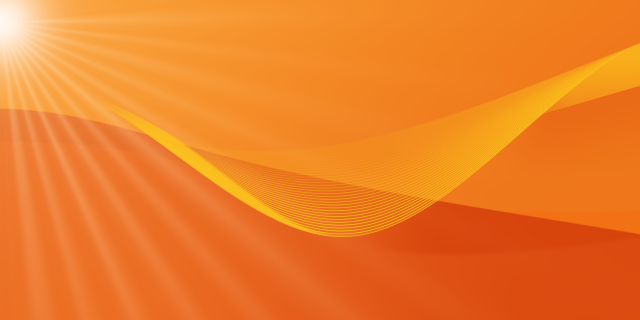
A WebGL 2 fragment shader for this background:

```glsl
#version 300 es
precision highp float;

uniform vec2 u_resolution;
out vec4 outColor;

const vec3 GOLD = vec3(0.98, 0.73, 0.10);
const vec3 AMBER = vec3(0.97, 0.59, 0.15);
const vec3 ORANGE = vec3(0.935, 0.46, 0.10);
const vec3 RED = vec3(0.84, 0.26, 0.04);
const vec3 PEACH = vec3(1.0, 0.77, 0.50);

// Cubic curve between two points (x, y), with a slope at either end
float curve(float x, vec2 a, vec2 b, float slopeA, float slopeB) {
    float w = b.x - a.x;
    float t = clamp((x - a.x) / w, 0.0, 1.0);
    float s = 1.0 - t;
    return a.y * s * s * (1.0 + 2.0 * t) + b.y * t * t * (3.0 - 2.0 * t)
         + w * s * t * (slopeA * s - slopeB * t);
}

float above(float y, float edge, float soft) {
    return smoothstep(-soft, soft, y - edge);
}

float hash(float n) {
    return fract(sin(n * 91.37) * 4375.85);
}

// One-dimensional gradient noise
float gradientNoise(float x) {
    float i = floor(x), f = x - i;
    float g0 = hash(i) * 2.0 - 1.0, g1 = hash(i + 1.0) * 2.0 - 1.0;
    return mix(g0 * f, g1 * (f - 1.0), f * f * f * (f * (f * 6.0 - 15.0) + 10.0));
}

// Upper and lower rims of the ribbon
float ribbonTop(float x) {
    return x < 0.625 ? curve(x, vec2(0.26, 0.693), vec2(0.625, 0.544), 0.0, -0.25)
                     : curve(x, vec2(0.625, 0.544), vec2(2.0, 0.865), -0.17, 0.38);
}

float ribbonBottom(float x) {
    return x < 1.07 ? curve(x, vec2(0.34, 0.66), vec2(1.07, 0.26), -0.6, 0.0)
                    : curve(x, vec2(1.07, 0.26), vec2(2.0, 0.865), 0.0, 0.5);
}

// Overlapping translucent sheets
vec3 sheets(vec2 p, float px) {
    vec3 upper = mix(AMBER, ORANGE, smoothstep(0.0, 2.0, p.x * 0.8 + (1.0 - p.y) * 0.9));
    vec3 lower = mix(vec3(0.92, 0.41, 0.12), vec3(0.86, 0.29, 0.06), smoothstep(0.2, 1.8, p.x));
    float fold = p.x < 0.6 ? curve(p.x, vec2(0.0, 0.66), vec2(0.6, 0.54), 0.0, -0.28)
                           : curve(p.x, vec2(0.6, 0.54), vec2(2.0, 0.268), -0.28, -0.17);
    float leftFold = curve(p.x, vec2(0.0, 0.557), vec2(0.7, 0.46), 0.0, -0.3);
    float redRim = curve(p.x, vec2(1.1, 0.235), vec2(2.0, 0.26), -0.2, 0.15);
    float lens = curve(p.x, vec2(1.38, 0.362), vec2(2.0, 0.341), -0.13, 0.05);
    float aboveFold = above(p.y, fold, px);

    lower = mix(lower, vec3(0.88, 0.38, 0.12), 0.6 * above(p.y, leftFold, px) * (1.0 - smoothstep(0.5, 0.8, p.x)));
    lower = mix(lower, RED, 0.85 * above(p.y, redRim, 0.012) * smoothstep(1.1, 1.4, p.x));

    // Shade beneath the right end of the ribbon
    float shadeRim = 0.642 + 0.29 * (p.x - 1.69);
    float shade = smoothstep(0.26, 0.0, shadeRim - p.y < 0.0 ? 0.26 : shadeRim - p.y);
    upper = mix(upper, vec3(0.91, 0.40, 0.08), 0.8 * shade * smoothstep(1.5, 1.75, p.x));
    upper = mix(upper, vec3(0.95, 0.44, 0.08), (1.0 - above(p.y, lens, px)) * smoothstep(1.55, 1.65, p.x));
    return mix(lower, upper, aboveFold);
}

// Evenly fanned beams with finer streaks between them
float rays(vec2 d) {
    float angle = atan(-d.y, d.x + 0.001);
    float r = length(d);
    float beams = 0.0;
    for (int i = 0; i < 11; i++) {
        float n = float(i);
        float width = mix(0.025, 0.045, hash(n + 3.0));
        float offset = (angle - (n * 0.145 - 0.02)) / width;
        beams += mix(0.7, 1.0, hash(n + 8.0)) * exp(-offset * offset);
    }
    float streaks = 0.25 * gradientNoise(angle * 26.0 + 7.0);
    float reach = mix(2.3, 1.25, smoothstep(0.2, 0.7, angle));
    return max(beams + streaks, 0.0) * exp(-r * reach) * smoothstep(0.0, 0.15, r);
}

vec3 addRibbon(vec3 color, vec2 p, float px) {
    const float LINES = 32.0;
    float top = ribbonTop(p.x), bottom = ribbonBottom(p.x);
    float thickness = max(top - bottom, 0.001);
    float v = (p.y - bottom) / thickness;
    float inside = above(p.y, bottom, px) * (1.0 - above(p.y, top, px)) * smoothstep(0.26, 0.55, p.x);

    float fill = mix(0.18, 0.72, smoothstep(1.1, 1.8, p.x)) * mix(1.0, 0.65, smoothstep(0.5, 1.0, v));
    color = mix(color, GOLD, fill * inside);

    // Fine strands, fading toward the upper rim
    float strandDistance = abs(fract(v * LINES + 0.5) - 0.5) * thickness / LINES;
    float strand = 1.0 - smoothstep(0.0, 0.0016 + 0.5 * px, strandDistance);
    color = mix(color, GOLD, strand * inside * mix(0.85, 0.08, smoothstep(0.0, 0.9, v)));

    // Bright twisted band on the left
    float bandWidth = 0.052 * (1.0 - smoothstep(0.6, 1.1, p.x));
    float band = 1.0 - above(p.y, bottom + bandWidth, 0.008);
    color = mix(color, vec3(0.99, 0.78, 0.12), 0.8 * band * inside);

    // Turned-over end on the right
    float tail = above(p.y, 0.642 + 0.29 * (p.x - 1.69), px) * (1.0 - above(p.y, bottom, px));
    float tailTone = smoothstep(0.6, 0.85, p.y) * 0.65 + 0.2;
    return mix(color, GOLD, tail * tailTone * smoothstep(1.65, 1.8, p.x));
}

void main() {
    vec2 p = gl_FragCoord.xy / u_resolution.y;
    float px = 1.0 / u_resolution.y;
    vec2 fromSun = p - vec2(0.0, 0.93);
    float r = length(fromSun);

    vec3 color = sheets(p, px);
    color = mix(color, PEACH, 0.55 * exp(-r * 2.4));
    color = mix(color, vec3(1.0, 0.82, 0.60), min(0.55 * rays(fromSun), 0.8));
    color = addRibbon(color, p, px);
    color = mix(color, vec3(1.0, 0.97, 0.94), exp(-r * r * 55.0));
    outColor = vec4(color, 1.0);
}
```
